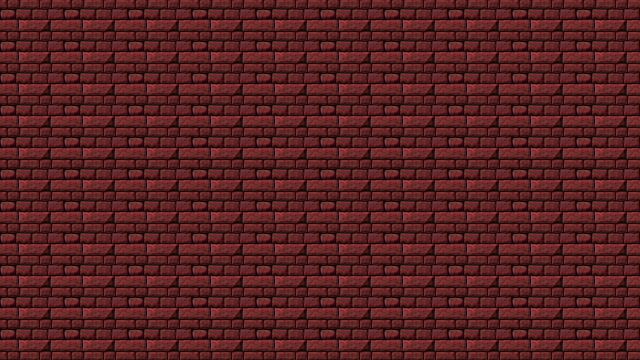
Reproduce this texture procedurally as a WebGL 2 fragment shader.

```glsl
#version 300 es
precision highp float;
// Dark red stone wall: a tile of three brick courses (short, medium, tall)
// repeats 10 times across and 11.25 times down. Each brick is a rounded box
// height field with chipped corners and gradient noise, lit from upper left.
uniform vec2 u_resolution;
out vec4 fragColor;

const float TILES_DOWN = 11.25;
const vec2 TILE = vec2(2.0, 1.0);          // tile size in tile heights
const vec3 STONE_HUE = vec3(1.0, 0.4, 0.4);
const float MORTAR_VALUE = 0.05;
const vec2 AWAY_FROM_LIGHT = vec2(0.53, 0.85);
const float PEBBLE_ID = 4.0;               // the rounded medium brick
const float SLANTED_ID = 8.0;              // the tall brick with slanted ends

struct Brick {
    vec2 local;   // position from the brick centre, y down
    vec2 halfSize;
    float row;
    float id;
};

float hash(float n) {
    return fract(sin(n * 12.989 + 4.137) * 4375.85);
}

float matches(float id, float wanted) {
    return 1.0 - step(0.5, abs(id - wanted));
}

vec2 gradientAt(vec2 cell, vec2 period) {
    cell = mod(cell, period);
    float angle = 6.28318 * hash(cell.x + cell.y * 57.31);
    return vec2(cos(angle), sin(angle));
}

// Gradient noise that wraps at the tile edges; frequency is an integer.
float noise(vec2 p, float frequency) {
    vec2 period = TILE * frequency;
    p *= frequency;
    vec2 i = floor(p), f = p - i;
    vec2 u = f * f * f * (f * (f * 6.0 - 15.0) + 10.0);
    vec2 e = vec2(1.0, 0.0);
    float a = dot(gradientAt(i, period), f);
    float b = dot(gradientAt(i + e.xy, period), f - e.xy);
    float c = dot(gradientAt(i + e.yx, period), f - e.yx);
    float d = dot(gradientAt(i + e.xx, period), f - e.xx);
    return mix(mix(a, b, u.x), mix(c, d, u.x), u.y);
}

// Finds the brick under p; every course has one or two bricks per unit.
Brick findBrick(vec2 p) {
    float y = fract(p.y);
    float row = step(0.295, y) + step(0.625, y);
    // Course: top, bottom, offset of the first joint, split between bricks
    vec4 course = row < 0.5 ? vec4(0.0, 0.295, 0.23, 0.38)
                : row < 1.5 ? vec4(0.295, 0.625, -0.01, 0.5)
                            : vec4(0.625, 1.0, 0.57, 1.0);
    float x = p.x - course.z;
    float f = fract(x);
    float second = step(course.w, f);
    vec2 span = mix(vec2(0.0, course.w), vec2(course.w, 1.0), second);
    vec2 centre = 0.5 * vec2(span.x + span.y, course.x + course.y);
    vec2 halfSize = 0.5 * vec2(span.y - span.x, course.y - course.x);
    float id = row * 4.0 + mod(floor(x), 2.0) * 2.0 + second;
    return Brick(vec2(f, y) - centre, halfSize, row, id);
}

float roundedBox(vec2 p, vec2 halfSize, float radius) {
    vec2 q = abs(p) - halfSize + radius;
    return length(max(q, 0.0)) + min(max(q.x, q.y), 0.0) - radius;
}

vec2 roughen(vec2 p) {
    return p + 0.025 * vec2(noise(p + 0.37, 5.0), noise(p + 0.71, 5.0));
}

float edgeDistance(Brick b) {
    float pebble = matches(b.id, PEBBLE_ID);
    float radius = mix(0.02, 0.06, hash(b.id + 3.0)) + 0.07 * pebble;
    return roundedBox(b.local, b.halfSize - 0.006 - 0.012 * pebble, radius);
}

// Depth of the flat cuts: one side of most bricks, both ends of the slanted.
float chipDepth(Brick b) {
    if (matches(b.id, SLANTED_ID) > 0.5)
        return 0.6 * max(abs(dot(b.local, vec2(0.75, 0.66))) - 0.26, 0.0);
    float angle = mix(0.35, 1.0, hash(b.id + 8.0));
    float side = hash(b.id + 21.0) < 0.5 ? -1.0 : 1.0;
    vec2 direction = side * vec2(cos(angle), sin(angle));
    float cut = b.halfSize.x * mix(0.35, 0.7, hash(b.id + 13.0));
    return 0.2 * max(dot(b.local, direction) - cut, 0.0);
}

float surface(vec2 p) {
    Brick b = findBrick(roughen(p));
    float bevel = 0.04 * smoothstep(0.0, 0.075, -edgeDistance(b));
    float grain = 0.022 * noise(p, 5.0) + 0.014 * noise(p, 11.0) + 0.007 * noise(p, 17.0);
    return bevel + grain - chipDepth(b);
}

float wallValue(vec2 p) {
    Brick b = findBrick(roughen(p));
    vec2 stepAway = 0.02 * AWAY_FROM_LIGHT;
    float slope = (surface(p + stepAway) - surface(p - stepAway)) / 0.04;
    float light = 1.0 + slope * (slope > 0.0 ? 0.4 : 0.75);
    float tint = 0.37 + 0.02 * b.row + 0.05 * (hash(b.id + 5.0) - 0.5);
    tint += 0.04 * matches(b.id, PEBBLE_ID) + 0.03 * matches(b.id, SLANTED_ID);
    tint *= 1.0 + 0.25 * noise(p, 13.0);
    float stone = clamp(tint * light, MORTAR_VALUE, 0.6);
    return mix(MORTAR_VALUE, stone, smoothstep(-0.006, 0.022, -edgeDistance(b)));
}

void main() {
    // Average four samples per pixel for smooth edges.
    float value = 0.0;
    for (int k = 0; k < 4; k++) {
        vec2 jitter = vec2(k % 2, k / 2) * 0.5 - 0.25;
        vec2 p = (gl_FragCoord.xy + jitter) / u_resolution.y;
        vec2 wall = vec2(p.x, 1.0 - p.y) * TILES_DOWN + vec2(0.0, 0.015);
        value += 0.25 * wallValue(mod(wall, TILE));
    }
    fragColor = vec4(value * STONE_HUE, 1.0);
}
```
